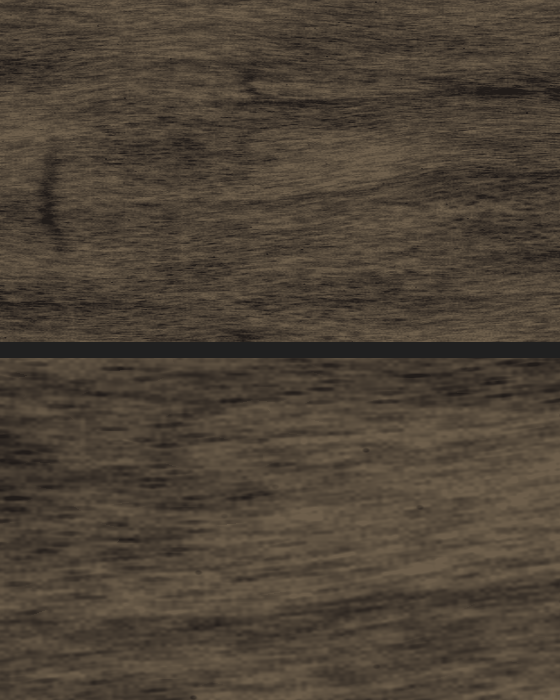
Top, the full canvas; bottom, a detail of the centre.
Reproduce this texture procedurally as a WebGL 1 fragment shader.

```glsl
precision highp float;
// Dark weathered wood board with a horizontal grain.
// Layered sines bend the grain; stretched noise and cellular dashes form the
// fibres, with soft seams, ragged stains, pores and faint scuffs on top.

uniform vec2 u_resolution;

#define DARK_WOOD vec3(0.128, 0.108, 0.098)
#define LIGHT_WOOD vec3(0.400, 0.346, 0.276)
#define BASE_TONE 0.75
#define CLOUD_AMOUNT 0.60
#define STREAK_AMOUNT 0.50
#define FIBRE_AMOUNT 0.44
#define DASH_AMOUNT 0.42
#define SPECKLE_AMOUNT 0.30
#define SEAM_AMOUNT 0.36
#define STAIN_AMOUNT 0.62

float hash(vec2 p) {
  p = fract(p * vec2(0.1031, 0.1137));
  p += dot(p, p.yx + 33.33);
  return fract((p.x + p.y) * p.x * 17.31 + p.y * 41.7);
}

float noise(vec2 p) {
  vec2 i = floor(p), f = fract(p);
  f = f * f * (3.0 - 2.0 * f);
  vec2 e = vec2(1.0, 0.0);
  return mix(mix(hash(i), hash(i + e.xy), f.x),
             mix(hash(i + e.yx), hash(i + e.xx), f.x), f.y);
}

float layeredNoise(vec2 p) {
  float sum = 0.0, weight = 0.55;
  for (int i = 0; i < 4; i++) {
    sum += weight * noise(p);
    p = p * 2.07 + vec2(17.3, 9.1);
    weight *= 0.5;
  }
  return sum;
}

// Cellular noise: x is the distance to the nearest point, y its random value
vec2 cells(vec2 p) {
  vec2 home = floor(p), nearest = vec2(8.0, 0.0);
  for (int y = -1; y <= 1; y++) {
    for (int x = -1; x <= 1; x++) {
      vec2 cell = home + vec2(float(x), float(y));
      vec2 point = cell + vec2(hash(cell + 71.0), hash(cell + 139.0));
      float d = length(p - point);
      if (d < nearest.x) nearest = vec2(d, hash(cell + 211.0));
    }
  }
  return nearest;
}

// Bends the straight grain and lifts it on the right
float grainHeight(vec2 p) {
  float lift = smoothstep(0.8, 1.7, p.x) * exp(-pow((p.y - 0.5) / 0.17, 2.0));
  return p.y - 0.09 * lift
    + 0.013 * sin(2.6 * p.x + 4.0 * p.y)
    + 0.007 * sin(6.1 * p.x - 7.0 * p.y + 1.0)
    + 0.002 * sin(17.0 * p.x + 15.0 * p.y);
}

// Dark line, sharp above and fading out below
float seam(float offset, float softness) {
  float below = exp(min(offset, 0.0) / softness);
  return below * (1.0 - smoothstep(0.0, 0.010, offset));
}

float stain(vec2 p, vec2 centre, vec2 radius) {
  vec2 d = (p - centre) / radius;
  return exp(-dot(d, d));
}

void main() {
  vec2 p = gl_FragCoord.xy / u_resolution.y;
  vec2 grain = vec2(p.x, grainHeight(p));

  // Broad clouds, streaks and fine fibres along the grain
  float cloud = layeredNoise(grain * vec2(1.9, 8.0) + 4.0) - 0.5;
  float streak = layeredNoise(grain * vec2(3.5, 38.0) + 31.0) - 0.5;
  float fibre = noise(grain * vec2(24.0, 165.0) + 57.0) - 0.5;
  fibre += 0.7 * (noise(grain * vec2(42.0, 290.0) + 83.0) - 0.5);
  float speckle = noise(p * vec2(190.0, 300.0)) - 0.5;
  float tone = BASE_TONE + CLOUD_AMOUNT * cloud + STREAK_AMOUNT * streak
    + FIBRE_AMOUNT * fibre + SPECKLE_AMOUNT * speckle;

  // Short dark dashes, denser where the wood is dark
  vec2 dash = cells(grain * vec2(21.0, 125.0));
  float dashShape = 1.0 - smoothstep(0.10, 0.46, dash.x);
  tone -= DASH_AMOUNT * dashShape * dash.y * smoothstep(0.35, -0.2, cloud);

  // Long curved seams, two of them closing in on each other at the right
  float rough = 0.012 * (noise(grain * vec2(9.0, 30.0)) - 0.5);
  float y = p.y + rough;
  float upper = 0.82 - 0.10 * smoothstep(0.8, 1.7, p.x) + 0.008 * sin(5.0 * p.x);
  float lower = 0.70 + 0.035 * smoothstep(0.8, 1.35, p.x);
  float seams = 0.9 * seam(y - upper, 0.035)
    + 0.8 * seam(y - lower, 0.018) * smoothstep(0.45, 0.8, p.x)
    + 0.9 * seam(grain.y + rough - 0.415, 0.035) * smoothstep(0.1, 0.5, p.x)
    + 0.7 * seam(grain.y + rough - 0.125, 0.025);
  tone -= SEAM_AMOUNT * seams * (0.6 + 0.8 * noise(grain * vec2(5.0, 60.0)));

  // Stains crossing the grain with edges frayed along it
  float fray = layeredNoise(vec2(p.x * 6.0, p.y * 42.0)) - 0.5;
  vec2 q = p + vec2(0.075 * fray + 0.012 * sin(19.0 * p.y), 0.0);
  float stains = stain(q, vec2(0.155, 0.41), vec2(0.026, 0.16))
    + 0.7 * stain(q, vec2(0.75, 0.75), vec2(0.019, 0.06))
    + 0.4 * stain(q, vec2(0.53, 0.57), vec2(0.032, 0.05))
    + 0.7 * stain(q, vec2(0.71, 0.02), vec2(0.045, 0.025));
  tone -= STAIN_AMOUNT * stains;

  // Few scattered pores and faint upright scuffs
  vec2 pore = cells(p * vec2(34.0, 52.0) + 90.0);
  float poreDepth = smoothstep(0.95, 1.0, pore.y);
  tone -= 0.5 * poreDepth * (1.0 - smoothstep(0.05, 0.16, pore.x));
  float scuff = smoothstep(0.78, 0.95, noise(p * vec2(75.0, 7.0) + 12.0));
  tone += 0.09 * scuff * noise(p * 60.0);

  // Slightly darker rim
  vec2 fromCentre = gl_FragCoord.xy / u_resolution - 0.5;
  tone -= 0.22 * dot(fromCentre, fromCentre);

  gl_FragColor = vec4(mix(DARK_WOOD, LIGHT_WOOD, clamp(tone, 0.0, 1.1)), 1.0);
}
```
